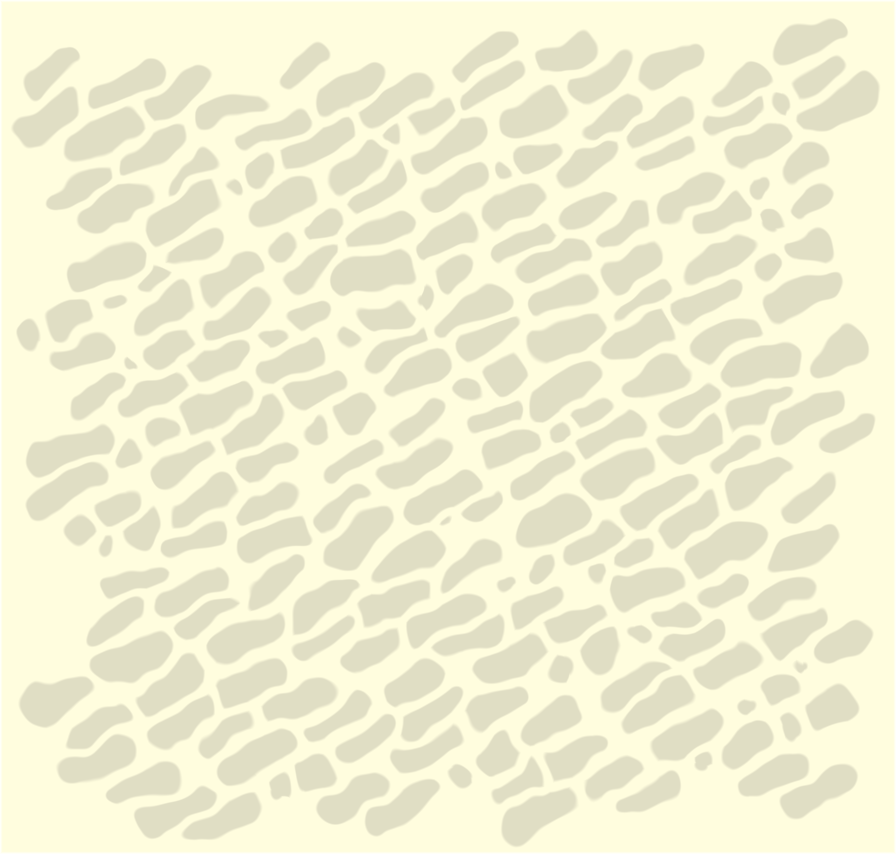
Write a Shadertoy shader that draws this pattern.

```glsl
// Draws slanted rows of rounded grey-beige grains packed on a cream ground.

const vec3 CREAM = vec3(1.00, 0.992, 0.87);
const vec3 GRAIN = vec3(0.88, 0.87, 0.77);
const vec3 RIM   = vec3(1.00, 1.00, 0.98);

// All lengths are in canvas heights.
const float SLANT = 0.50;
const vec2  PITCH = vec2(0.098, 0.043);
const float GAP = 0.0105;
const float RIM_WIDTH = 0.0018;

vec2 hash2(vec2 p) {
    vec3 q = fract(vec3(p.xyx) * vec3(0.1031, 0.1030, 0.0973));
    q += dot(q, q.yzx + 33.33);
    return fract((q.xx + q.yz) * q.zy);
}

vec2 rotate(vec2 p, float angle) {
    float c = cos(angle), s = sin(angle);
    return vec2(c * p.x - s * p.y, s * p.x + c * p.y);
}

float cornerSlope(vec2 corner, vec2 offset) {
    float angle = 6.2832 * hash2(corner + 50.0).x;
    return dot(vec2(cos(angle), sin(angle)), offset);
}

float gradientNoise(vec2 p) {
    vec2 i = floor(p), f = fract(p);
    vec2 w = f * f * f * (f * (f * 6.0 - 15.0) + 10.0);
    vec2 e = vec2(1.0, 0.0);
    float low  = mix(cornerSlope(i, f), cornerSlope(i + e, f - e), w.x);
    float high = mix(cornerSlope(i + e.yx, f - e.yx), cornerSlope(i + 1.0, f - 1.0), w.x);
    return mix(low, high, w.y);
}

vec2 warp(vec2 p, float frequency, float amount) {
    vec2 q = p * frequency;
    return p + amount * vec2(gradientNoise(q + 17.0), gradientNoise(q + 71.0));
}

float smoothMax(float a, float b, float k) {
    float h = max(k - abs(a - b), 0.0) / k;
    return max(a, b) + 0.25 * k * h * h;
}

// Capsule along x whose radius changes from one end to the other.
float taperedCapsule(vec2 p, float halfLength, vec2 radii) {
    float x = clamp(p.x, -halfLength, halfLength);
    float t = 0.5 + 0.5 * x / halfLength;
    return length(p - vec2(x, 0.0)) - mix(radii.x, radii.y, t);
}

// One grain of a cell: a long one, or a short one (part 0) and a pebble (part 1).
float grainDistance(vec2 p, vec2 id, float part, bool isSplit) {
    vec2 shape = hash2(id + 200.0 + 37.0 * part);
    vec2 ends = smoothstep(0.0, 1.0, hash2(id + 300.0 + 37.0 * part));
    float turn = (shape.x - 0.5) * 0.36;
    float halfLength = mix(0.024, 0.033, shape.y);
    vec2 radii = mix(vec2(0.0115), vec2(0.0230), ends);
    if (isSplit) {
        bool isPebble = part > 0.5;
        p.x += isPebble ? 0.029 : -0.021;
        turn *= isPebble ? 5.0 : 2.0;
        halfLength = isPebble ? 0.003 : 0.013;
        radii *= isPebble ? 0.70 : 0.95;
    }
    return taperedCapsule(rotate(p, turn), halfLength, radii);
}

// Distance to the grains, with a channel kept between neighbours.
float grainField(vec2 p, vec2 halfCanvas) {
    vec2 q = rotate(p, -SLANT);
    float nearest = 1.0, second = 1.0;
    for (int j = -2; j <= 2; j++) {
        float row = floor(q.y / PITCH.y) + float(j);
        float shift = hash2(vec2(row + 400.0, 9.0)).x;
        for (int i = -1; i <= 1; i++) {
            float column = floor(q.x / PITCH.x - shift) + float(i);
            vec2 id = vec2(column, row) + 100.0;
            vec2 jitter = (hash2(id) - 0.5) * vec2(0.26, 0.40);
            vec2 center = (vec2(column + shift, row) + 0.5 + jitter) * PITCH;

            // Leave an uneven bare margin around the canvas.
            vec2 chance = hash2(id + 500.0);
            vec2 limit = halfCanvas - vec2(0.050, 0.041) - 0.030 * chance.x * chance.x;
            vec2 place = rotate(center, SLANT);
            if (any(greaterThan(abs(place), limit))) continue;

            // Grains swell and shrink slowly across the canvas.
            float swelling = 0.005 * gradientNoise(place * 6.0);
            bool isSplit = chance.y < 0.17;
            int parts = isSplit ? 2 : 1;
            for (int k = 0; k < parts; k++) {
                float d = grainDistance(q - center, id, float(k), isSplit) - swelling;
                second = min(second, max(nearest, d));
                nearest = min(nearest, d);
            }
        }
    }
    return smoothMax(nearest, 0.5 * (nearest - second + GAP), 0.008);
}

void mainImage(out vec4 fragColor, in vec2 fragCoord) {
    vec2 halfCanvas = 0.5 * iResolution.xy / iResolution.y;
    vec2 p = fragCoord / iResolution.y - halfCanvas;
    float blur = max(0.0018, 0.75 / iResolution.y);

    // Bend the grains, then roughen their outlines.
    vec2 bent = warp(warp(p, 13.0, 0.014), 34.0, 0.007);
    float grains = grainField(bent, halfCanvas);
    vec3 color = mix(GRAIN, CREAM, smoothstep(-blur, blur, grains));

    // Pale rim along the canvas edge.
    vec2 inset = halfCanvas - abs(p);
    float rim = min(inset.x, inset.y) - RIM_WIDTH;
    color = mix(RIM, color, smoothstep(-blur, blur, rim));
    fragColor = vec4(color, 1.0);
}
```
